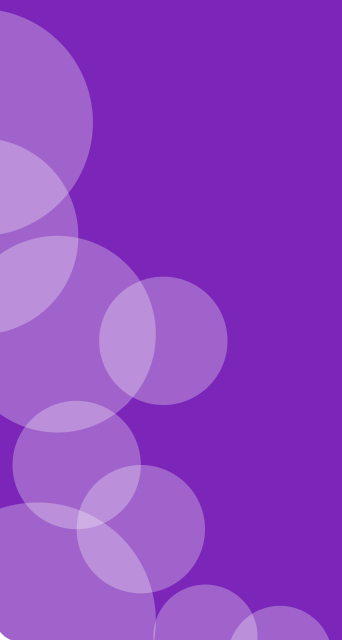
Write a Shadertoy shader that draws this background.

```glsl
// Translucent pale discs overlapping along the left and bottom of a violet field.

const vec3 VIOLET = vec3(0.482, 0.150, 0.720);
const vec3 WHITE = vec3(1.0);
const float DISC_ALPHA = 0.28;

// Layout grid: the canvas is this many units high
const float GRID_HEIGHT = 768.0;

// Rounded lower-left corner: centre and radius in grid units
const vec2 CORNER_CENTRE = vec2(24.0, 28.0);
const float CORNER_RADIUS = 30.0;

// Discs: centre x, centre y, radius in grid units
const int DISC_COUNT = 9;
const vec3 DISCS[DISC_COUNT] = vec3[DISC_COUNT](
    vec3(-25.0, 621.0, 136.5),
    vec3(-24.0, 484.5, 118.0),
    vec3( 69.0, 367.0, 118.0),
    vec3(196.0, 359.0,  77.0),
    vec3( 92.0, 210.0,  77.0),
    vec3(169.0, 133.0,  77.0),
    vec3( 45.0,  23.0, 142.0),
    vec3(246.5,  4.0,   62.5),
    vec3(336.0, -22.0,  63.0)
);

// Antialiased coverage of a disc; pixel is the size of one pixel in grid units
float discCoverage(vec2 p, vec2 centre, float radius, float pixel) {
    float edge = length(p - centre) - radius;
    return clamp(0.5 - edge / pixel, 0.0, 1.0);
}

void mainImage(out vec4 fragColor, in vec2 fragCoord) {
    float pixel = GRID_HEIGHT / iResolution.y;
    vec2 p = fragCoord * pixel;

    // Layer the translucent discs
    vec3 color = VIOLET;
    for (int i = 0; i < DISC_COUNT; i++) {
        vec3 disc = DISCS[i];
        color = mix(color, WHITE, DISC_ALPHA * discCoverage(p, disc.xy, disc.z, pixel));
    }

    // Cut the rounded corner
    vec2 cornerPoint = min(p, CORNER_CENTRE);
    float inside = discCoverage(cornerPoint, CORNER_CENTRE, CORNER_RADIUS, pixel);
    color = mix(WHITE, color, inside);

    fragColor = vec4(color, 1.0);
}
```
